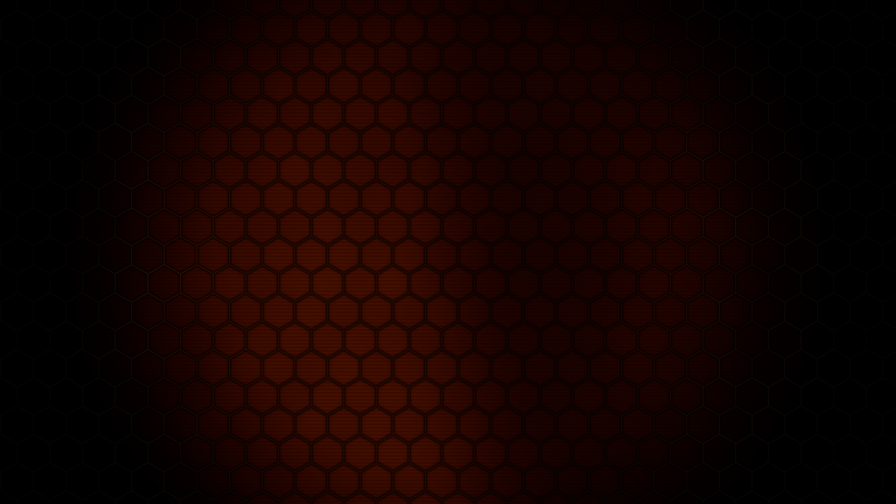
A WebGL 1 fragment shader for this pattern:

```glsl
precision highp float;
// Dark honeycomb panel with fine scan lines, lit by a red ember glow.

uniform vec2 u_resolution;

const float CELL_WIDTH = 0.0648;              // in canvas heights
const vec2 GRID_ORIGIN = vec2(-0.0123, -0.0062);
const float STRIPES = 144.0;
const float TAU = 6.2831853;

float hash(vec2 p) {
  return fract(sin(dot(p, vec2(127.1, 311.7))) * 43758.5);
}

vec2 gradient(vec2 corner) {
  float angle = TAU * hash(corner);
  return vec2(cos(angle), sin(angle));
}

float gradientNoise(vec2 p) {
  vec2 i = floor(p);
  vec2 f = fract(p);
  vec2 u = f * f * f * (f * (f * 6.0 - 15.0) + 10.0);
  vec2 e = vec2(1.0, 0.0);
  float a = dot(gradient(i), f);
  float b = dot(gradient(i + e.xy), f - e.xy);
  float c = dot(gradient(i + e.yx), f - e.yx);
  float d = dot(gradient(i + e.xx), f - e.xx);
  return mix(mix(a, b, u.x), mix(c, d, u.x), u.y);
}

// Offset from the nearest centre of a pointy-top hexagon grid of unit width.
vec2 hexOffset(vec2 p) {
  vec2 period = vec2(1.0, 1.7320508);
  vec2 a = mod(p + 0.5 * period, period) - 0.5 * period;
  vec2 b = mod(p, period) - 0.5 * period;
  return dot(a, a) < dot(b, b) ? a : b;
}

// Distance inwards from the border of a hexagon of unit width.
float hexEdge(vec2 p) {
  p = abs(p);
  return 0.5 - max(p.x, dot(p, vec2(0.5, 0.8660254)));
}

float stroke(float dist, float halfWidth, float blur) {
  return 1.0 - smoothstep(halfWidth - blur, halfWidth + blur, dist);
}

float bump(float x, float centre, float width) {
  float t = (x - centre) / width;
  return exp(-t * t);
}

float vignette(vec2 p) {
  return 1.0 - smoothstep(0.5, 1.0, length(p / vec2(0.80, 0.77)));
}

// Red level: a broad left glow with a steep right side, and a faint right one.
float emberLight(vec2 p) {
  float lean = p.x + 0.12 * p.y;
  float left = bump(lean, -0.22, 0.42) * (1.0 - smoothstep(-0.12, 0.18, lean));
  left *= 1.0 - 0.5 * smoothstep(-0.1, 0.5, p.y);
  float right = bump(p.x, 0.46, 0.16) * bump(p.y, 0.0, 0.4);
  return vignette(p) * (0.092 + 0.15 * left + 0.035 * right);
}

// Hotter light leans towards orange.
vec3 emberColor(float level) {
  return vec3(level, 0.85 * level * level, 0.0);
}

void main() {
  float pixel = 1.0 / u_resolution.y;
  vec2 p = (gl_FragCoord.xy - 0.5 * u_resolution) * pixel;

  // Honeycomb cells
  vec2 grid = (p - GRID_ORIGIN) / CELL_WIDTH;
  vec2 local = hexOffset(grid);
  vec2 cell = floor((grid - local) * vec2(2.0, 1.1547005) + 0.5);
  float edge = hexEdge(local) * CELL_WIDTH;

  // Scan lines and slight unevenness between cells
  float stripe = sin(TAU * STRIPES * gl_FragCoord.y * pixel);
  float wear = gradientNoise(p * 9.0);
  float level = emberLight(p);
  float face = level * (1.0 + 0.10 * stripe + 0.08 * wear);
  face *= 0.97 + 0.06 * hash(cell);
  face *= 1.0 - 0.15 * smoothstep(0.3, 0.6, length(local));
  vec3 color = emberColor(face);

  // Soft dark grooves with a thin worn highlight along the middle
  color *= 1.0 - 0.6 * stroke(edge, 0.0038, max(0.0025, 0.7 * pixel));
  float side = bump(abs(p.x), 0.54, 0.17) * bump(p.y, 0.0, 0.4);
  float shine = 0.018 + 0.2 * level + 0.045 * side * (0.8 + wear);
  vec3 metal = mix(vec3(1.0, 0.75, 0.4), vec3(1.0, 0.35, 0.15), vignette(p));
  color += metal * shine * stroke(edge, 0.0012, 0.6 * pixel);

  gl_FragColor = vec4(color, 1.0);
}
```
